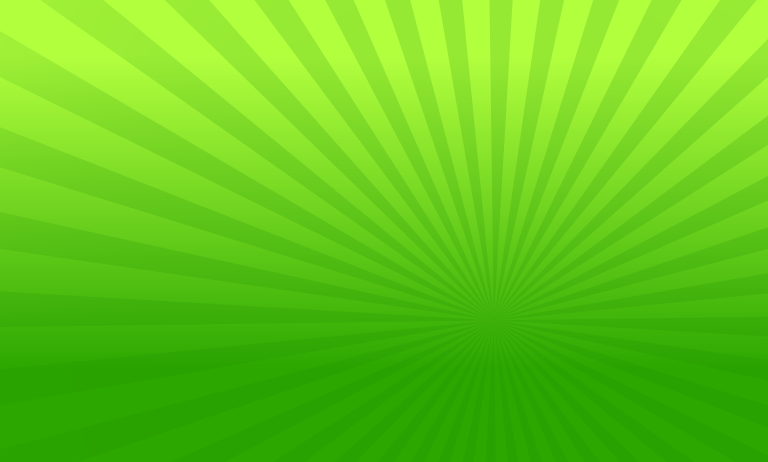
A WebGL 2 fragment shader for this background:

```glsl
#version 300 es
precision highp float;
// Green sunburst: dark rays fanning out over a vertical lime-to-green gradient.

uniform vec2 u_resolution;
out vec4 fragColor;

const float TAU = 6.2831853;

// Burst layout: centre as a fraction of the canvas, angles from straight up
const vec2  BURST_CENTER = vec2(0.643, 0.3065);
const float RAY_COUNT    = 40.0;
const float RAY_FILL     = 0.46;   // dark share of each period
const float RAY_TILT     = 0.0227; // clockwise turn in radians

// Gradient colours and the heights between which they blend
const vec3  LIME         = vec3(0.70, 1.00, 0.245);
const vec3  DEEP_GREEN   = vec3(0.17, 0.655, 0.00);
const float RAMP_BOTTOM  = 0.20;
const float RAMP_TOP     = 0.88;

// Ray tint, weakening with distance from the centre
const vec3  RAY_COLOR    = vec3(0.11, 0.55, 0.00);
const float RAY_OPACITY  = 0.19;
const float FADE_START   = 0.65;
const float FADE_END     = 1.50;
const float FADE_AMOUNT  = 0.45;

// Coverage of the dark rays at offset p, in canvas heights
float rayCoverage(vec2 p, float pixel) {
    float period = TAU / RAY_COUNT;
    float phase = (atan(p.x, p.y) - RAY_TILT) / period;
    float fromAxis = abs(fract(phase + 0.5) - 0.5);
    float edge = (fromAxis - 0.5 * RAY_FILL) * period * length(p);
    return clamp(0.5 - edge / pixel, 0.0, 1.0);
}

void main() {
    vec2 uv = gl_FragCoord.xy / u_resolution;
    float aspect = u_resolution.x / u_resolution.y;
    vec2 p = (uv - BURST_CENTER) * vec2(aspect, 1.0);

    // Background gradient
    float ramp = clamp((uv.y - RAMP_BOTTOM) / (RAMP_TOP - RAMP_BOTTOM), 0.0, 1.0);
    vec3 color = mix(DEEP_GREEN, LIME, ramp);

    // Rays
    float fade = 1.0 - FADE_AMOUNT * smoothstep(FADE_START, FADE_END, length(p));
    float rays = rayCoverage(p, 1.0 / u_resolution.y);
    color = mix(color, RAY_COLOR, rays * RAY_OPACITY * fade);

    fragColor = vec4(color, 1.0);
}
```
